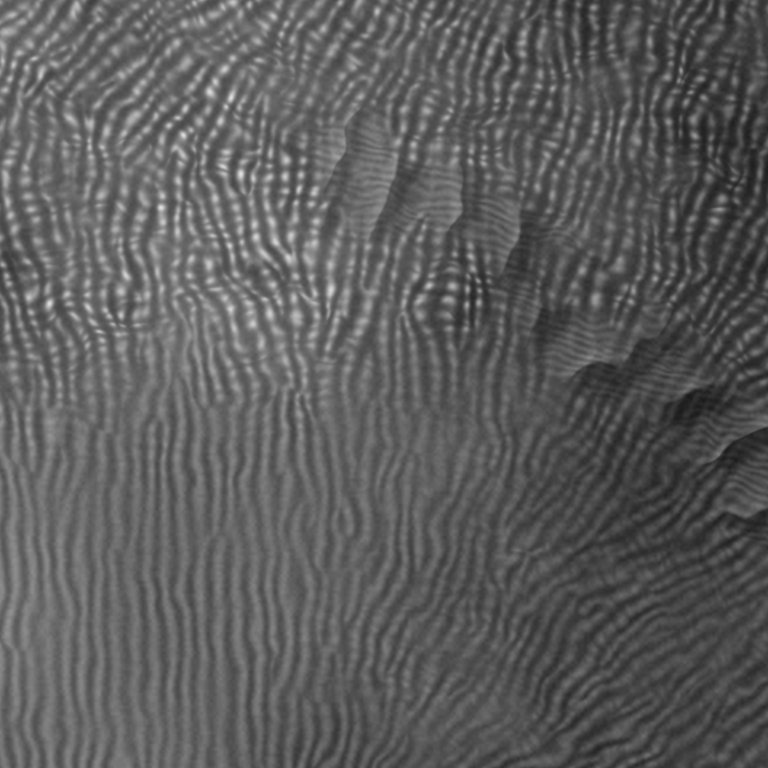
Give the GLSL for this texture, as a WebGL 2 fragment shader.

```glsl
#version 300 es
precision highp float;
// Grey wind-blown sand: fine ripples made of scattered oriented wave kernels,
// broken into beads by cross waves, with a curved belt of larger dunes whose
// lit faces carry thin stripes and whose lee sides fall into shade.
uniform vec2 u_resolution;
out vec4 fragColor;

#define RIPPLE_FREQ 45.0
#define BEAD_FREQ 54.0
#define STRIPE_FREQ 90.0
#define DUNE_WIDTH 0.074
#define LIGHT_TONE 0.425
#define DARK_TONE 0.268
#define RIPPLE_CONTRAST 0.088
#define GRAIN 0.042

const float TAU = 6.2831853;

vec3 hash3(vec2 p) {
    vec3 q = fract(vec3(p.xyx) * vec3(0.1031, 0.1030, 0.0973));
    q += dot(q, q.yxz + 33.33);
    return fract((q.xxy + q.yzz) * q.zyx);
}

float noise(vec2 p) {
    vec2 i = floor(p), f = fract(p);
    f = f * f * (3.0 - 2.0 * f);
    float low = mix(hash3(i).x, hash3(i + vec2(1, 0)).x, f.x);
    float high = mix(hash3(i + vec2(0, 1)).x, hash3(i + vec2(1, 1)).x, f.x);
    return mix(low, high, f.y);
}

// Wave along dir from random kernels, stretched along the crests.
// Kernel phases follow the guide direction, loosened by jitter.
float waves(vec2 p, vec2 dir, vec2 guide, float freq, float cell, float jitter, float seed) {
    vec2 g = p / cell, home = floor(g), sum = vec2(0.0);
    for (int k = 0; k < 18; k++) {
        vec2 id = home + vec2(k % 3 - 1, (k / 3) % 3 - 1);
        vec3 rnd = hash3(id + seed + 57.0 * float(k / 9));
        vec2 center = id + rnd.xy, d = g - center;
        float across = dot(d, dir), along = dot(d, vec2(-dir.y, dir.x));
        float window = max(0.0, 1.0 - dot(d, d));
        float weight = window * window * exp(-4.0 * across * across - along * along);
        float phase = TAU * (freq * cell * (across + dot(center, guide)) + jitter * (rnd.z - 0.5));
        sum += weight * vec2(cos(phase), sin(phase));
    }
    return 1.3 * sum.x / (length(sum) + 0.2);
}

// Lean of the ripple crests away from vertical, in radians.
float rippleLean(vec2 p) {
    float lowerRight = smoothstep(0.25, 0.8, p.x - 0.5 * p.y) * (1.0 - smoothstep(0.5, 0.75, p.y));
    float upperLeft = smoothstep(0.68, 0.98, p.y) * (1.0 - smoothstep(0.2, 0.85, p.x));
    float upperRight = smoothstep(0.5, 0.8, p.y) * smoothstep(0.5, 0.8, p.x);
    return 0.9 * lowerRight + 0.85 * upperLeft + 0.16 * upperRight;
}

void main() {
    vec2 p = gl_FragCoord.xy / u_resolution;

    // Regions: calm lower left, rough elsewhere
    float upper = smoothstep(0.34, 0.62, p.y + 0.12 * (noise(p * 8.0) - 0.5));
    float right = smoothstep(0.3, 0.75, p.x - 0.3 * p.y + 0.1);
    float rough = max(upper, right);

    // Small ripples and the cross waves that cut them into beads
    float lean = rippleLean(p) + (noise(p * 11.0 + 4.0) - 0.5) * mix(0.25, 0.75, rough);
    vec2 dir = vec2(cos(lean), -sin(lean));
    vec2 warp = vec2(noise(p * 22.0), noise(p * 22.0 + 31.0)) - 0.5;
    warp += 0.5 * (vec2(noise(p * 48.0 + 7.0), noise(p * 48.0 + 77.0)) - 0.5);
    vec2 bent = p + mix(0.009, 0.014, rough) * warp;
    float ripple = waves(bent, dir, vec2(1.0, 0.02), RIPPLE_FREQ, mix(0.052, 0.052, rough), mix(0.55, 1.0, rough), 11.0);
    float bead = waves(bent, vec2(-dir.y, dir.x), vec2(0.0, 1.0), BEAD_FREQ, 0.03, 1.0, 203.0);
    float beading = mix(0.08, 0.6, max(upper, 0.7 * right)) * mix(0.5, 1.3, noise(p * 19.0 + 21.0));
    float relief = ripple * (1.0 - 0.3 * beading) + beading * bead * (0.6 + 0.4 * ripple);
    relief += 0.7 * rough * (noise(p * 62.0 + 5.0) - 0.5);
    relief += 0.28 * upper * (relief * relief - 0.45);

    // Belt of dunes, level at first and then falling to the right
    float past = p.x - 0.6;
    float fall = 0.5 * (past + sqrt(past * past + 0.004));
    float offset = p.y - (0.765 - 0.92 * fall);
    float slope = mix(0.2, 0.75, smoothstep(0.55, 0.95, p.x));
    float wobble = 0.055 * (noise(p * 12.0 + 8.0) - 0.5) + 0.02 * (noise(p * 36.0) - 0.5);
    float duneCount = (p.x - slope * offset + wobble) / DUNE_WIDTH;
    float s = fract(duneCount);
    float reach = abs(offset) + 0.13 * (noise(p * 13.0 + 17.0) - 0.5) + 0.04 * (noise(p * 40.0) - 0.5);
    float belt = (1.0 - smoothstep(0.06, 0.11, reach)) * smoothstep(0.34, 0.46, p.x);
    belt *= smoothstep(0.2, 0.48, noise(p * 11.0 + 40.0));

    // Dune shading: dark lee side, mid-grey face, bright crest
    float crest = smoothstep(0.7, 0.9, s) * (1.0 - smoothstep(0.93, 1.0, s));
    float face = smoothstep(0.2, 0.5, s) * (1.0 - smoothstep(0.92, 1.0, s));
    vec2 stripeDir = normalize(vec2(0.22, 1.0));
    float stripes = waves(bent, stripeDir, stripeDir, STRIPE_FREQ, 0.026, 0.6, 419.0);
    float dune = mix(-0.09, 0.03, face) + 0.17 * crest * noise(p * 30.0 + 3.0);
    dune += stripes * mix(0.016, 0.036, face) + 0.028 * relief;

    // Broad light, strongest on the left and in a patch left of the middle
    float tone = mix(LIGHT_TONE, DARK_TONE, smoothstep(0.15, 0.95, p.x + 0.22 * (0.5 - p.y)));
    vec2 toPatch = (p - vec2(0.34, 0.62)) / vec2(0.22, 0.13);
    float patchLight = exp(-dot(toPatch, toPatch));
    tone += 0.06 * patchLight + 0.075 * (noise(p * 5.0 + 60.0) - 0.5);
    tone += 0.05 * rough * (noise(p * 17.0 + 33.0) - 0.5);

    float gain = RIPPLE_CONTRAST * mix(0.75, 1.45, upper * (1.0 - 0.5 * right));
    gain *= (1.0 + 0.25 * patchLight) * mix(0.6, 1.4, noise(p * 18.0 + 90.0));
    float grey = tone + mix(gain * relief, dune, belt);
    grey += GRAIN * (noise(p * 240.0) - 0.5);
    fragColor = vec4(vec3(clamp(grey, 0.0, 1.0)), 1.0);
}
```
